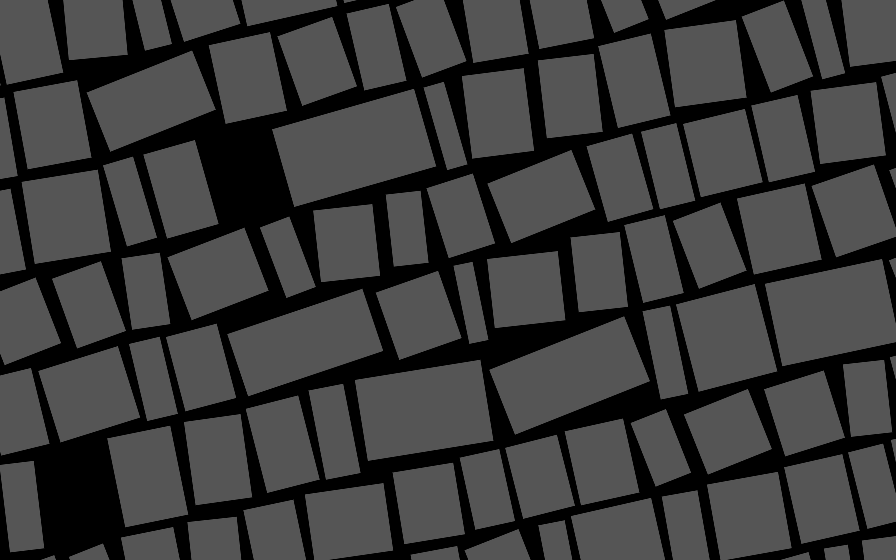
Give the GLSL for this pattern, as a WebGL 1 fragment shader.

```glsl
precision highp float;

uniform vec2 u_resolution;

#define ROW_HEIGHT 0.163
#define STONE_PITCH 0.117
#define COURSE_ANGLE 0.235
#define TILT 0.15
#define ROW_JITTER 0.07
#define WIDTH_JITTER 0.33
#define GAP 0.0105
#define LONG_SHARE 0.09
#define HOLE_SHARE 0.02
#define EDGE_PIXELS 0.6
#define STONE_COLOR vec3(0.333)
#define JOINT_COLOR vec3(0.0)

float hash(vec2 p) {
    vec3 q = fract(p.xyx * 0.1031);
    q += dot(q, q.yzx + 33.33);
    return fract((q.x + q.y) * q.z);
}

vec2 rotate(vec2 p, float angle) {
    float c = cos(angle), s = sin(angle);
    return vec2(c * p.x - s * p.y, s * p.x + c * p.y);
}

// Position of the jittered border with a given index
float border(float index, float seed, float jitter) {
    return index + jitter * (2.0 * hash(vec2(index + 71.0, seed)) - 1.0);
}

// Index of the jittered interval that holds x
float interval(float x, float seed, float jitter) {
    float nearest = floor(x + 0.5);
    return nearest - 1.0 + step(border(nearest, seed, jitter), x);
}

// Half size of the rectangle that, once tilted, just fits its cell
vec2 fittedHalfSize(vec2 cell, float tilt) {
    float c = cos(tilt), s = abs(sin(tilt));
    return 0.5 * (cell * c - cell.yx * s) / (c * c - s * s);
}

float stoneCoverage(vec2 p, float pixel) {
    // Courses of uneven height
    float y = p.y / ROW_HEIGHT;
    float row = interval(y, 5.0, ROW_JITTER);
    float bottom = border(row, 5.0, ROW_JITTER);
    float top = border(row + 1.0, 5.0, ROW_JITTER);

    // Stones of uneven width, some pairs joined into a long one
    float seed = row * 7.0 + 113.0;
    float x = p.x / STONE_PITCH + 10.0 * hash(vec2(seed, 3.0));
    float first = interval(x, seed, WIDTH_JITTER);
    float last = first + 1.0;
    float pair = 2.0 * floor(first * 0.5);
    if (hash(vec2(pair + 37.0, seed + 19.0)) < LONG_SHARE) {
        first = pair;
        last = pair + 2.0;
    }
    float left = border(first, seed, WIDTH_JITTER);
    float right = border(last, seed, WIDTH_JITTER);

    // Tilt each stone inside its cell; slim ones tilt less
    vec2 pitch = vec2(STONE_PITCH, ROW_HEIGHT);
    vec2 cell = vec2(right - left, top - bottom) * pitch;
    vec2 id = vec2(first + 53.0, seed);
    float tilt = TILT * (2.0 * hash(id + 211.0) - 1.0);
    tilt *= min(1.0, 1.6 * cell.x / cell.y);
    vec2 halfSize = fittedHalfSize(cell - GAP, tilt);
    halfSize.y *= 1.0 - 0.07 * hash(id + 307.0);

    vec2 center = 0.5 * vec2(left + right, bottom + top);
    vec2 local = rotate((vec2(x, y) - center) * pitch, -tilt);
    vec2 outside = abs(local) - halfSize;
    float dist = max(outside.x, outside.y);
    float present = step(HOLE_SHARE, hash(id + 401.0));
    return present * clamp(0.5 - dist / (EDGE_PIXELS * pixel), 0.0, 1.0);
}

void main() {
    vec2 p = gl_FragCoord.xy / u_resolution.y;
    float stone = stoneCoverage(rotate(p, -COURSE_ANGLE), 1.0 / u_resolution.y);
    gl_FragColor = vec4(mix(JOINT_COLOR, STONE_COLOR, stone), 1.0);
}
```
